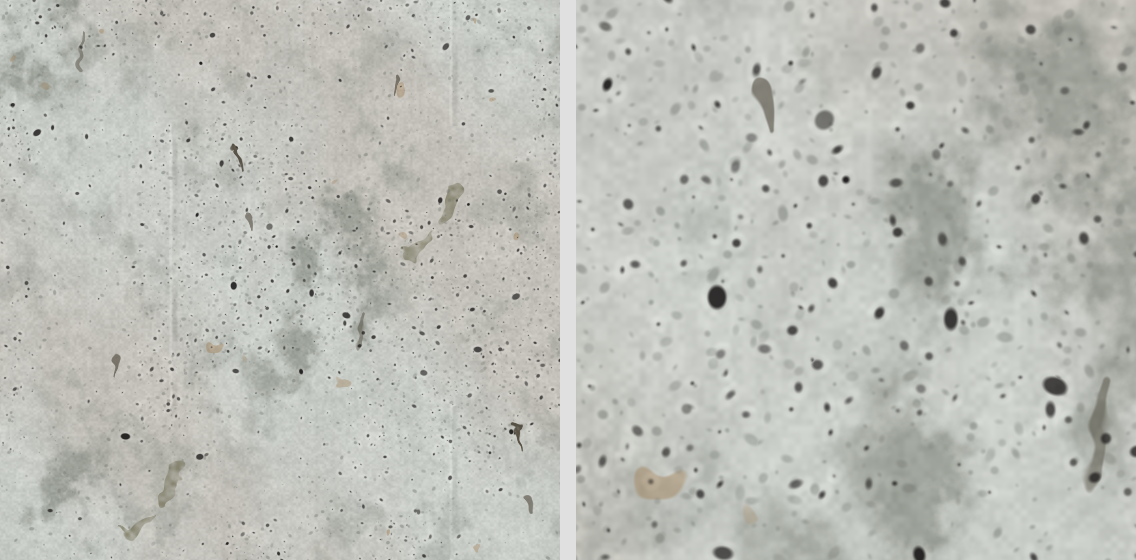
Left: the whole. Right: its middle third, enlarged.
Reproduce this texture procedurally as a WebGL 1 fragment shader.

```glsl
precision highp float;
// Weathered pale concrete: mottled grime, pores, cracks, chips and faint board seams.
uniform vec2 u_resolution;

const vec3 PALE = vec3(0.785, 0.800, 0.780);
const vec3 WARM = vec3(0.765, 0.755, 0.728);
const vec3 GRIME = vec3(0.575, 0.595, 0.560);
const vec3 OLIVE = vec3(0.500, 0.490, 0.400);
const vec3 RUST = vec3(0.640, 0.520, 0.370);
const vec3 PORE = vec3(0.130, 0.120, 0.120);
const vec3 CRACK = vec3(0.270, 0.240, 0.190);
const float GRAIN = 0.095;      // contrast of the fine grain
const float MOTTLE = 0.085;     // contrast of the cloudy mottling
const float EDGE = 0.0013;      // softness of small marks
const float TAU = 6.2831853;

float hash(vec2 p) {
  return fract(sin(dot(p, vec2(127.1, 311.7))) * 43758.5453);
}

float noise(vec2 p) {
  vec2 i = floor(p), f = fract(p);
  f = f * f * (3.0 - 2.0 * f);
  return mix(mix(hash(i), hash(i + vec2(1, 0)), f.x),
             mix(hash(i + vec2(0, 1)), hash(i + 1.0), f.x), f.y);
}

float fbm(vec2 p) {
  float sum = 0.0, amp = 0.5;
  for (int k = 0; k < 5; k++) {
    sum += amp * noise(p);
    p = mat2(1.6, 1.2, -1.2, 1.6) * p + 7.3;
    amp *= 0.5;
  }
  return sum / 0.97;
}

// Offset to the nearest copy of a mark in the half-step staggered repeat.
vec2 fromMark(vec2 p, vec2 centre) {
  vec2 v = p - centre;
  v -= 0.5 * floor(v.y * 2.0 + 0.5);
  return vec2(fract(v.x + 0.5) - 0.5, v.y);
}

// Line from a to b whose radius tapers from ra to rb.
float stroke(vec2 p, vec2 a, vec2 b, float ra, float rb) {
  vec2 ab = b - a;
  float t = clamp(dot(p - a, ab) / dot(ab, ab), 0.0, 1.0);
  float d = length(p - a - ab * t) - mix(ra, rb, t);
  return 1.0 - smoothstep(-EDGE, EDGE, d);
}

// Scattered oval spots; x is the spot, y a thin rim around it.
vec2 spots(vec2 p, float scale, float share, float rMin, float rMax, float clump) {
  vec2 cell = floor(p * scale), result = vec2(0.0);
  for (int j = -1; j <= 1; j++) {
    for (int i = -1; i <= 1; i++) {
      vec2 c = cell + vec2(i, j);
      float local = smoothstep(0.3, 0.75, noise(c / scale * 7.0 + 3.0)) * 2.0;
      float present = step(hash(c + 17.0), share * mix(1.0, local, clump));
      vec2 v = p - (c + vec2(hash(c + 3.1), hash(c + 8.7))) / scale;
      float turn = hash(c + 5.5) * TAU, size = hash(c + 29.0);
      v = mat2(cos(turn), sin(turn), -sin(turn), cos(turn)) * v;
      v.x *= mix(0.6, 1.0, hash(c + 41.0));
      float d = length(v) - mix(rMin, rMax, size * size);
      float spot = 1.0 - smoothstep(-EDGE, EDGE, d);
      float rim = (1.0 - smoothstep(0.0, 0.003, abs(d - 0.0025))) * (1.0 - spot);
      result = max(result, present * vec2(spot * mix(0.5, 1.0, hash(c + 53.0)), rim));
    }
  }
  return result;
}

void main() {
  vec2 uv = gl_FragCoord.xy / u_resolution;
  vec2 rough = uv + 0.012 * (vec2(noise(uv * 70.0), noise(uv * 70.0 + 31.0)) - 0.5);

  // Warm and cool drifts with cloudy mottling
  float drift = 0.5 + 0.32 * cos(TAU * (uv.x + uv.y - 0.45));
  drift += 1.1 * (fbm(uv * vec2(6.0, 3.0)) - 0.5);
  vec3 col = mix(PALE, WARM, smoothstep(0.15, 0.9, drift));
  col += MOTTLE * (fbm(uv * 22.0) - 0.5);

  // Grime along slanted bands, broken into patches
  vec2 v = fromMark(uv, vec2(0.59, 0.5));
  float across = v.x - 0.36 * v.y + 0.1 * (noise(uv * 9.0) - 0.5);
  float band = exp(-across * across / 0.006) * (1.0 - smoothstep(0.14, 0.25, abs(v.y)));
  float patches = fbm(uv * vec2(17.0, 13.0) + 4.0) + 0.35 * (fbm(uv * 60.0) - 0.5);
  float grime = smoothstep(0.42, 0.72, patches) * band;
  grime += 0.45 * smoothstep(0.56, 0.82, patches);
  col = mix(col, GRIME, clamp(grime * 0.8, 0.0, 0.8));

  // Fine grain
  col += GRAIN * (0.6 * noise(uv * 260.0) + 0.4 * noise(uv * 120.0 + 9.0) - 0.5);

  // Board seams: a pale ridge with a broken shadow beside it
  float seamX = fromMark(uv, vec2(0.305, 0.525)).x + 0.002 * (noise(uv * 30.0) - 0.5);
  float ridge = 1.0 - smoothstep(0.001, 0.004, abs(seamX));
  float shade = 1.0 - smoothstep(0.001, 0.008, abs(seamX - 0.007));
  col += 0.035 * ridge - 0.07 * shade * smoothstep(0.35, 0.75, noise(uv * vec2(3.0, 14.0)));

  // Olive chips: a wedge and a slanted sliver
  v = fromMark(rough, vec2(0.77, 0.6));
  float chip = stroke(v, vec2(-0.036, -0.056), vec2(0.005, -0.018), 0.013, 0.001);
  chip = max(chip, stroke(v, vec2(-0.055, -0.043), vec2(-0.033, -0.062), 0.002, 0.006));
  chip = max(chip, stroke(v, vec2(0.022, 0.005), vec2(0.046, 0.062), 0.007, 0.013));
  col = mix(col, OLIVE, chip * mix(0.3, 0.9, noise(uv * 110.0)));

  // Cracks and a short drip
  v = fromMark(rough, vec2(0.425, 0.715));
  float crack = stroke(v, vec2(-0.012, 0.024), vec2(0.002, 0.022), 0.003, 0.003);
  crack = max(crack, stroke(v, vec2(-0.002, 0.02), vec2(0.005, -0.02), 0.004, 0.0015));
  v = fromMark(rough, vec2(0.705, 0.845));
  crack = max(crack, 0.7 * stroke(v, vec2(0.004, 0.018), vec2(-0.004, -0.018), 0.004, 0.0015));
  v = fromMark(rough, vec2(0.145, 0.91));
  crack = max(crack, 0.5 * stroke(v, vec2(0.003, 0.03), vec2(-0.003, -0.03), 0.003, 0.004));
  v = fromMark(rough, vec2(0.447, 0.6));
  crack = max(crack, 0.65 * stroke(v, vec2(-0.002, 0.01), vec2(0.003, -0.015), 0.007, 0.002));
  col = mix(col, CRACK, crack * 0.85);

  // Rust flecks, faint specks, then small and large pores
  col = mix(col, RUST, 0.5 * spots(rough, 14.0, 0.07, 0.004, 0.009, 0.0).x);
  col = mix(col, GRIME * 0.8, 0.5 * spots(uv, 95.0, 0.28, 0.0008, 0.003, 0.6).x);
  vec2 small = spots(uv, 60.0, 0.24, 0.0006, 0.0029, 0.9);
  vec2 large = spots(uv, 24.0, 0.08, 0.002, 0.0055, 0.5);
  col += 0.03 * max(small.y, large.y);
  col = mix(col, PORE, max(0.8 * small.x, large.x));

  gl_FragColor = vec4(clamp(col, 0.0, 1.0), 1.0);
}
```
